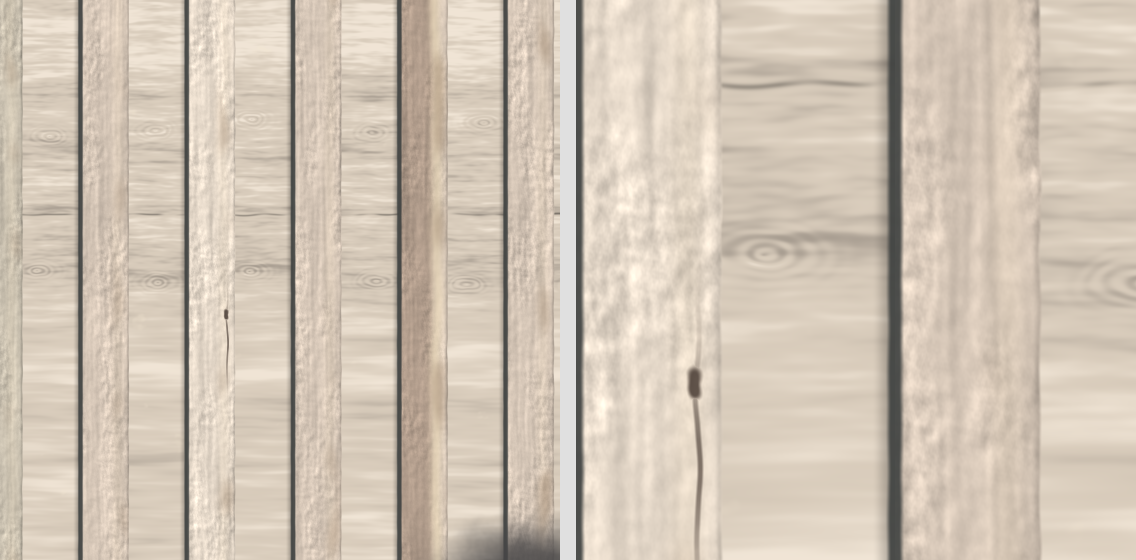
Left: the whole. Right: its middle third, enlarged.
Give the GLSL for this texture, as a three.js fragment shader.

```glsl
// Weathered board-and-batten wall: pale upright battens with dark seams, over boards of level grain.
// Columns repeat by fract; stretched gradient noise gives grain, and its slope
// gives chipped relief. Knots, a split and a dirty corner add the wear.
varying vec2 vUv;

vec2 hash2(vec2 p) {
  p = vec2(dot(p, vec2(127.1, 311.7)), dot(p, vec2(269.5, 183.3)));
  return fract(sin(p) * 43758.5) * 2.0 - 1.0;
}

float noise(vec2 p) {
  vec2 i = floor(p), f = fract(p);
  vec2 u = f * f * f * (f * (f * 6.0 - 15.0) + 10.0);
  vec2 e = vec2(0.0, 1.0);
  return mix(
    mix(dot(hash2(i), f), dot(hash2(i + e.yx), f - e.yx), u.x),
    mix(dot(hash2(i + e.xy), f - e.xy), dot(hash2(i + e.yy), f - e.yy), u.x), u.y);
}

float fbm(vec2 p) {
  float sum = 0.0, amp = 0.6;
  for (int k = 0; k < 4; k++) {
    sum += amp * noise(p);
    p = p * 2.03 + 17.3;
    amp *= 0.55;
  }
  return sum;
}

// Soft level stain centred on height y
float band(float h, float y, float halfWidth) {
  float d = (h - y) / halfWidth;
  return exp(-d * d);
}

// Horizontal boards seen between the battens
vec3 boards(vec2 p, float id) {
  vec2 q = p + vec2(id * 0.37, 0.004 * noise(vec2(p.x * 9.0, p.y * 14.0)));
  float tone = 0.55 * fbm(vec2(q.x * 1.5, q.y * 20.0));
  tone += 0.5 * noise(vec2(q.x * 6.0, q.y * 62.0));
  float rough = smoothstep(0.36, 0.56, p.y);
  tone += mix(0.22, 0.55, rough) * noise(vec2(q.x * 16.0, q.y * 150.0));
  tone += 0.25 * rough * noise(q * vec2(50.0, 230.0));

  // Stains running on behind every batten
  tone -= 0.42 * band(q.y, 0.625, 0.012) + 0.32 * band(q.y, 0.725, 0.025);
  tone -= 0.25 * band(q.y, 0.83, 0.02) + 0.34 * band(q.y, 0.52, 0.05);
  tone -= 0.20 * band(q.y, 0.27, 0.045) + 0.28 * band(q.y, 0.175, 0.012);
  tone += 0.25 * band(q.y, 0.93, 0.06) + 0.25 * band(q.y, 0.33, 0.03);

  // Eye-shaped knots in the grain
  for (int k = 0; k < 2; k++) {
    vec2 r = hash2(vec2(id + 3.0, float(k) + 5.0));
    vec2 c = vec2(0.1437 + 0.1898 * (id + 0.7 + 0.12 * r.x), 0.51 + 0.25 * float(k) + 0.03 * r.y);
    float d = length((p - c) * vec2(0.7, 1.5)) + 0.006 * noise(p * 45.0);
    tone += 0.22 * sin(d * 720.0) * exp(-d * d * 1900.0);
  }

  vec3 color = mix(vec3(0.85, 0.80, 0.735), vec3(0.94, 0.895, 0.835), smoothstep(-0.12, 0.42, tone));
  color = mix(color, vec3(0.62, 0.58, 0.535), 0.85 * smoothstep(-0.05, -0.95, tone));
  // Fine dark hairline along the main joint
  float joint = p.y - 0.617 - 0.006 * noise(vec2(q.x * 18.0, 2.0));
  color *= 1.0 - 0.28 * band(joint, 0.0, 0.0018) * smoothstep(-0.2, 0.2, noise(q * vec2(24.0, 3.0)));
  // Pale worn patches
  float patchy = smoothstep(0.28, 0.5, fbm(p * vec2(14.0, 18.0) + id * 7.0));
  return mix(color, vec3(0.95, 0.90, 0.82), 0.5 * patchy);
}

// One upright batten; t runs 0 to 1 over its width
vec3 batten(vec2 p, float t, float id) {
  vec2 q = p + vec2(0.0, id * 3.7);
  float bend = 0.004 * noise(q * vec2(8.0, 11.0));
  float tone = 0.5 * noise(vec2((q.x + bend) * 65.0, q.y * 2.5));
  tone += 0.4 * noise(vec2((q.x + bend) * 170.0, q.y * 5.0)) + 0.45 * fbm(q * vec2(26.0, 9.0));

  float brown = step(2.5, id) * step(id, 3.5);
  float light = step(0.5, id) * step(id, 1.5);
  vec3 base = mix(vec3(0.835, 0.775, 0.715), vec3(0.90, 0.85, 0.79), light);
  base = mix(base, vec3(0.69, 0.61, 0.545), brown * smoothstep(0.82, 0.6, t));
  base = mix(base, vec3(0.79, 0.755, 0.69), step(id, -0.5));
  vec3 color = base * (1.0 + 0.27 * tone);

  // Chipped relief, lit from the upper left
  vec2 s = q * vec2(75.0, 48.0);
  float relief = fbm(s + vec2(-0.3, 0.25)) - fbm(s);
  float chipped = 0.35 + 0.65 * smoothstep(-0.2, 0.25, noise(q * vec2(22.0, 7.0)));
  color *= 1.0 - 0.34 * relief * chipped;

  // Cream strip and brown stains toward the right side
  float strip = band(t, 0.77 + 0.12 * noise(vec2(q.y * 6.0, id)), 0.12);
  color = mix(color, vec3(0.91, 0.84, 0.72), strip * (0.15 + 0.55 * brown));
  float stain = smoothstep(0.05, 0.4, noise(q * vec2(12.0, 8.0) + 4.0));
  color = mix(color, vec3(0.63, 0.54, 0.45), 0.5 * stain * band(t, 0.82, 0.16));
  return color * (1.0 - 0.15 * band(t, 0.99, 0.03));
}

void main() {
  float column = (vUv.x - 0.1437) / 0.1898;
  float id = floor(column), f = fract(column);
  float edge = 0.455 + 0.012 * noise(vec2(vUv.y * 28.0, id * 5.0));
  float onBatten = smoothstep(edge + 0.007, edge - 0.007, f);
  vec3 color = mix(boards(vUv, id), batten(vUv, f / edge, id), onBatten);

  // Dark seam, with soft shade on the board to its left
  float seam = (min(f, 1.0 - f) * sign(0.5 - f)) * 0.1898;
  color *= 1.0 - 0.22 * smoothstep(-0.014, -0.003, seam) * step(seam, 0.0);
  float wobble = 0.0007 * noise(vec2(vUv.y * 35.0, id));
  float dark = smoothstep(0.0058, 0.0022, abs(seam + wobble));
  color = mix(color, vec3(0.25, 0.26, 0.255), 0.92 * dark);

  // Split and small knot hole in the light batten
  float split = abs(vUv.x - 0.406 - 0.004 * noise(vec2(vUv.y * 22.0, 3.0)));
  float hole = length((vUv - vec2(0.404, 0.438)) * vec2(1.0, 0.45)) + 0.003 * noise(vUv * 120.0);
  float crack = 0.65 * smoothstep(0.0025, 0.0005, split) * band(vUv.y, 0.39, 0.065);
  color = mix(color, vec3(0.27, 0.22, 0.19), max(crack, 0.85 * smoothstep(0.006, 0.002, hole)));

  // Dirt gathered in the lower right corner
  float dirt = length((vUv - vec2(0.96, -0.02)) * vec2(0.5, 1.0)) + 0.025 * fbm(vUv * 16.0);
  color = mix(color, vec3(0.27, 0.265, 0.27), 0.85 * smoothstep(0.12, 0.02, dirt));
  gl_FragColor = vec4(clamp(color, 0.0, 1.0), 1.0);
}
```
